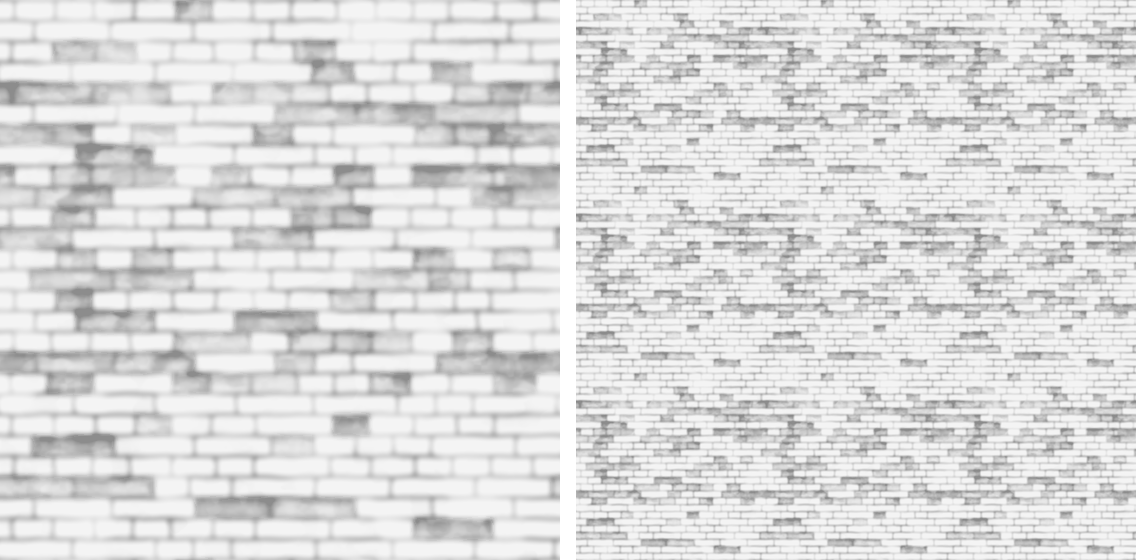
Left, the tile; right, the same tile 3 across and 3 down.
This texture map is drawn by a three.js fragment shader. Its source:

```glsl
varying vec2 vUv;

const float TAU = 6.2831853;

float hash(vec2 cell, float seed) {
  vec3 p = fract(vec3(cell, seed) * vec3(0.1031, 0.1137, 0.0973) + 0.37);
  p += dot(p, p.yzx + 33.33);
  return fract((p.x + p.y) * p.z);
}

// Soft cellular noise that wraps after the given number of cells
float cellular(vec2 uv, vec2 count, float seed) {
  vec2 p = uv * count, base = floor(p);
  float sum = 0.0, total = 0.0;
  for (int j = -1; j <= 1; j++)
    for (int i = -1; i <= 1; i++) {
      vec2 cell = base + vec2(i, j), id = mod(cell, count);
      vec2 d = cell + 0.15 + 0.7 * vec2(hash(id, seed), hash(id, seed + 1.0)) - p;
      float w = exp(-6.0 * dot(d, d));
      sum += w * hash(id, seed + 2.0);
      total += w;
    }
  return sum / total;
}

// x: joint mask, y: darkness of a recessed brick
vec2 brickwork(vec2 p) {
  float course = floor(p.y * 27.0), row = mod(course, 27.0);
  float v = p.y * 27.0 - course;

  // Courses alternate headers and stretchers, with one doubled stretcher course
  bool headers = row < 3.0 ? row == 1.0 : mod(row, 2.0) == 0.0;
  float phase = headers ? 0.16 : (row == 2.0 || mod(row, 4.0) == 1.0 ? 0.42 : 0.92);
  phase += 0.05 * (hash(vec2(row, 5.0), 1.0) - 0.5);
  float x = p.x * 7.0 - phase + 0.03 * sin(TAU * 3.0 * p.x + row * 2.4);
  float pair = floor(x), f = x - pair;
  vec2 id = vec2(mod(pair, 7.0), row);

  // Each slot holds one stretcher or two headers
  float lo = 0.0, hi = 1.0;
  if (hash(id, 2.0) < (headers ? 0.83 : 0.1)) {
    float middle = 0.5 + 0.08 * (hash(id, 3.0) - 0.5);
    if (f < middle) hi = middle; else lo = middle;
  }
  id.x = id.x * 2.0 + step(0.001, lo);

  // Rounded brick outline, with a wider halo along the bed joints
  vec2 extent = vec2((hi - lo) / 14.0 + 0.0005, 0.5 / 27.0);
  vec2 q = abs(vec2((f - 0.5 * (lo + hi)) / 7.0, (v - 0.5) / 27.0)) - extent + 0.01;
  float inside = 0.01 - length(max(q, 0.0)) - min(max(q.x, q.y), 0.0);
  float joint = 1.0 - smoothstep(0.0, 0.0045, inside);
  float halo = 0.25 * exp(-(0.5 - abs(v - 0.5)) * 9.0);

  // Recessed bricks gather in some courses and are shaded from above
  float crowd = hash(vec2(row, 9.0), 4.0);
  float recessed = step(hash(id, 6.0), 0.14 + 0.5 * crowd * crowd);
  float depth = recessed * mix(0.45, 1.2, hash(id, 7.0));
  float dark = depth * (0.12 + 0.17 * v * v + 0.12 * exp(-max(inside, 0.0) * 150.0));
  return vec2(mix(halo, 1.0, joint), dark * (1.0 - 0.5 * joint));
}

void main() {
  // Slightly uneven courses
  vec2 p = vUv + 0.0005 * vec2(
    sin(TAU * (19.0 * vUv.y + 7.0 * vUv.x)) + sin(TAU * (23.0 * vUv.y - 8.0 * vUv.x)),
    sin(TAU * (7.0 * vUv.x + 4.0 * vUv.y)) + sin(TAU * (15.0 * vUv.x - 9.0 * vUv.y)));

  // Gaussian softening
  vec2 soft = vec2(0.0);
  float total = 0.0;
  for (int j = -4; j <= 4; j++)
    for (int i = -4; i <= 4; i++) {
      vec2 tap = vec2(i, j);
      float w = exp(-0.13 * dot(tap, tap));
      soft += w * brickwork(p + 0.0022 * tap);
      total += w;
    }
  soft /= total;

  // Cloudy mottling, mostly on the recessed bricks
  float patches = cellular(vUv, vec2(15.0, 19.0), 11.0);
  float mottle = 0.8 * cellular(vUv, vec2(30.0, 42.0), 21.0)
               + 0.2 * cellular(vUv, vec2(84.0, 98.0), 31.0);
  float shade = 0.97 - soft.x * (0.1 + 0.36 * patches);
  shade -= soft.y * (0.3 + 1.4 * mottle);
  shade -= 0.025 * smoothstep(0.5, 0.8, mottle) * patches;
  gl_FragColor = vec4(vec3(clamp(shade, 0.55, 0.957)), 1.0);
}
```
